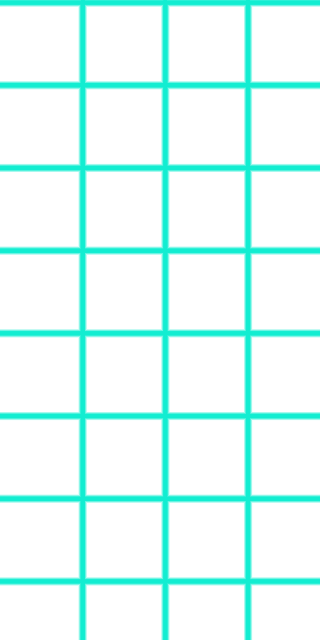
Give the GLSL for this pattern, as a WebGL 1 fragment shader.

```glsl
precision highp float;

uniform vec2 u_resolution;

// Distance to the nearest evenly spaced line, counting from firstIndex
float gridLineDistance(float position, float spacing, float firstIndex) {
  float index = max(firstIndex, floor(position / spacing + 0.5));
  return abs(position - index * spacing);
}

// Solid core with a soft linear falloff on both sides
float softLine(float dist) {
  return 1.0 - clamp((dist - 0.0056) / 0.0086, 0.0, 1.0);
}

void main() {
  // Canvas width is one unit, so cells stay square
  vec2 uv = gl_FragCoord.xy / u_resolution.x;

  // The left border stays open: vertical lines start one cell in
  float vertical = softLine(gridLineDistance(uv.x, 0.2584, 1.0));
  float horizontal = softLine(gridLineDistance(uv.y - 0.1831, 0.2584, 0.0));

  vec3 paper = vec3(1.0);
  vec3 turquoise = vec3(0.07, 0.93, 0.82);
  gl_FragColor = vec4(mix(paper, turquoise, max(vertical, horizontal)), 1.0);
}
```
